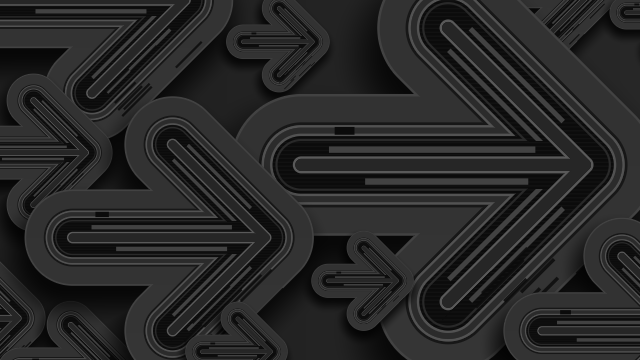
A Shadertoy shader for this background:

```glsl
// Overlapping charcoal arrows with rounded plates, carved grooves and soft shadows.
#define ARROW_COUNT 12
#define SHAFT_LENGTH 4.0
#define WING_LENGTH 2.73
#define GROOVE_RADIUS 0.56
#define SHADOW_OFFSET vec2(0.12, 0.38)
#define SHADOW_STRENGTH 0.78
#define PLATE_GRAY 0.198
#define RIM_GRAY 0.32
#define PIT_GRAY 0.045
#define LANE_WIDTH 0.075

// Back to front: tip x, tip y, plate radius, in canvas heights.
const vec3 arrows[ARROW_COUNT] = vec3[](
    vec3(0.514, 1.0, 0.134), vec3(1.667, 1.046, 0.069),
    vec3(0.868, 0.884, 0.048), vec3(1.928, 0.965, 0.047),
    vec3(0.238, 0.576, 0.075), vec3(0.051, 0.116, 0.076),
    vec3(0.326, -0.032, 0.067), vec3(1.625, 0.542, 0.197),
    vec3(0.738, 0.34, 0.134), vec3(1.102, 0.22, 0.0475),
    vec3(0.752, 0.023, 0.0475), vec3(1.935, 0.081, 0.1074));

float hash(vec2 p) {
    vec3 v = fract(vec3(p.xyx) * 0.1031);
    v += dot(v, v.yzx + 33.33);
    return fract((v.x + v.y) * v.z);
}

// Antialiased coverage of the interval lo..hi.
float band(float x, float lo, float hi, float pixel) {
    return clamp((x - lo) / pixel + 0.5, 0.0, 1.0)
         - clamp((x - hi) / pixel + 0.5, 0.0, 1.0);
}

// Wing frame: distance back from the tip, then offset to the outer side.
vec2 wingFrame(vec2 q) {
    return vec2(-q.x + abs(q.y), q.x + abs(q.y)) * 0.70711;
}

float arrowDistance(vec2 q) {
    vec2 wing = wingFrame(q);
    float shaft = length(vec2(q.x - clamp(q.x, -SHAFT_LENGTH, 0.0), q.y));
    float head = length(vec2(wing.x - clamp(wing.x, 0.0, WING_LENGTH), wing.y));
    return min(shaft, head);
}

float arrowShade(vec2 q, float d, float pixel, float seed) {
    vec2 wing = wingFrame(q);
    float shade = PLATE_GRAY - 0.008 * q.y * step(q.y, 0.0) * 0.5;

    // Plate rim, groove lip and inner step.
    shade = mix(shade, 0.26, band(d, 0.965, 1.0, pixel));
    shade = mix(shade, 0.09, band(d, GROOVE_RADIUS, 0.60, pixel));
    shade = mix(shade, RIM_GRAY, band(d, 0.525, GROOVE_RADIUS, pixel));
    shade = mix(shade, 0.17, band(d, 0.44, 0.525, pixel));
    shade = mix(shade, RIM_GRAY, band(d, 0.405, 0.44, pixel));

    // Dark pit with fine ridges and a raised tongue.
    float ridges = 0.025 * band(fract(q.y * 18.0), 0.5, 0.8, pixel * 18.0);
    shade = mix(shade, PIT_GRAY + ridges, band(d, -1.0, 0.405, pixel));
    shade = mix(shade, 0.16, band(d, 0.335, 0.365, pixel));
    shade = mix(shade, 0.35, band(d, 0.085, 0.12, pixel));
    shade = mix(shade, 0.15, band(d, -1.0, 0.085, pixel));

    // Raised rails along the shaft and wings.
    float upper = band(q.y, 0.17, 0.26, pixel) * band(q.x, -3.61, -0.7, pixel);
    float lower = band(q.y, -0.28, -0.19, pixel) * band(q.x, -3.1, -0.8, pixel);
    float side = band(abs(wing.y), 0.18, 0.25, pixel)
               * band(wing.x, 0.65, 2.5, pixel) * step(0.34, abs(q.y));
    shade = mix(shade, 0.26, max(max(upper, lower), side));

    // Notch in the upper lip.
    float notch = band(q.x, -3.53, -3.25, pixel) * band(q.y, 0.425, 0.535, pixel);
    shade = mix(shade, PIT_GRAY, notch);

    // Broken dark lanes on the outer side of the lower wing.
    float lane = floor(wing.y / LANE_WIDTH);
    float start = mix(0.2, 2.3, hash(vec2(lane, seed)));
    float finish = start + mix(0.3, 1.1, hash(vec2(lane, seed + 7.0)));
    float slot = band(fract(wing.y / LANE_WIDTH), 0.1, 0.75, pixel / LANE_WIDTH);
    float cut = slot * band(wing.x, start, finish, pixel)
              * step(0.12, wing.y) * step(q.y, 0.0);
    float loose = step(hash(vec2(lane, seed + 3.0)), 0.65);
    return mix(shade, PIT_GRAY, cut * loose * 0.85);
}

void mainImage(out vec4 fragColor, in vec2 fragCoord) {
    vec2 p = fragCoord / iResolution.y;
    float gray = 0.12 + 0.018 * p.x;

    for (int i = 0; i < ARROW_COUNT; i++) {
        vec3 arrow = arrows[i];
        vec2 q = (p - arrow.xy) / arrow.z;
        float pixel = 1.0 / (iResolution.y * arrow.z);
        float d = arrowDistance(q);

        // Soft cast shadow, then the solid arrow.
        float shadow = 1.0 - smoothstep(0.65, 1.55, arrowDistance(q + SHADOW_OFFSET));
        gray *= 1.0 - SHADOW_STRENGTH * shadow;
        float cover = band(d, -1.0, 1.0, pixel);
        gray = mix(gray, arrowShade(q, d, pixel, float(i)), cover);
    }
    fragColor = vec4(vec3(gray), 1.0);
}
```
